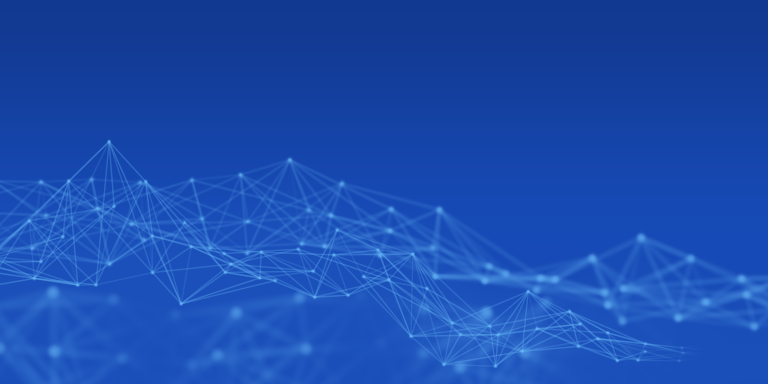
This background is drawn by a WebGL 2 fragment shader. Its source:

```glsl
#version 300 es
precision highp float;
// Blue gradient with three depth layers of a glowing, ridge-shaped wire mesh.
uniform vec2 u_resolution;
out vec4 fragColor;

#define SKY_TOP vec3(0.072, 0.225, 0.570)
#define SKY_LOW vec3(0.088, 0.290, 0.712)
#define HAZE_COLOR vec3(0.180, 0.410, 0.800)
#define LINE_COLOR vec3(0.400, 0.720, 0.970)
#define FAR 0
#define BLURRED 1
#define SHARP 2
#define ROWS 3

float hash(vec2 p) {
    return fract(sin(dot(p, vec2(127.1, 311.7))) * 43758.545);
}

float tent(float x, float center, float halfWidth) {
    return max(0.0, 1.0 - abs(x - center) / halfWidth);
}

// Upper and lower height of a layer's mesh band at x.
vec2 band(int layer, float x) {
    if (layer == FAR) {
        float top = 0.53 - 0.25 * smoothstep(0.8, 1.4, x)
            + 0.06 * tent(x, 0.757, 0.15) + 0.08 * tent(x, 1.147, 0.12)
            + 0.10 * tent(x, 1.667, 0.24);
        return vec2(top, 0.34 - 0.20 * smoothstep(0.8, 1.9, x));
    }
    if (layer == BLURRED) return vec2(0.21 + 0.03 * sin(9.0 * x), -0.06);
    float top = 0.34 - 0.20 * smoothstep(1.0, 1.22, x) - 0.06 * smoothstep(1.5, 1.8, x)
        + 0.29 * tent(x, 0.28, 0.28) + 0.06 * tent(x, 0.88, 0.12)
        + 0.06 * tent(x, 1.08, 0.08) + 0.12 * tent(x, 1.40, 0.13);
    return vec2(top, 0.25 - 0.17 * smoothstep(0.98, 1.12, x));
}

// Mesh node: the top row follows the ridge, lower rows scatter more.
vec2 node(int layer, float column, int row, float spacing) {
    vec2 id = vec2(column, float(row + 7 * layer));
    vec2 jitter = vec2(hash(id), hash(id + 41.3)) - 0.5;
    float x = column * spacing - 0.02;
    vec2 heights = band(layer, x);
    float drop = float(row) / float(ROWS - 1);
    float y = mix(heights.x, heights.y, drop) + jitter.y * (0.012 + 0.07 * drop);
    return vec2(x + jitter.x * spacing * (0.1 + 0.7 * min(drop * 2.0, 1.0)), y);
}

float segmentDistance(vec2 p, vec2 a, vec2 b) {
    vec2 ab = b - a;
    float t = clamp(dot(p - a, ab) / max(dot(ab, ab), 1e-5), 0.0, 1.0);
    return length(p - a - ab * t);
}

float softDisc(float d, float radius) {
    return 1.0 - smoothstep(0.0, radius, d);
}

// Light of the lines (x) and the nodes (y) of one layer.
vec2 mesh(vec2 p, int layer, float spacing, float lineWidth, float dotRadius) {
    vec2 light = vec2(0.0);
    float home = floor((p.x + 0.02) / spacing);
    for (int c = -3; c <= 1; c++) {
        float column = home + float(c);
        for (int row = 0; row < ROWS; row++) {
            vec2 a = node(layer, column, row, spacing);
            light.y += softDisc(length(p - a), dotRadius);
            // Join to nodes in this column and the next two.
            for (int hop = 0; hop <= 2; hop++) {
                for (int other = 0; other < ROWS; other++) {
                    if (hop == 0 && other <= row) continue;
                    float chance = hash(vec2(column * 3.0 + float(hop), float(row * 5 + other + layer * 31)));
                    if (chance < 0.18 + 0.2 * float(hop)) continue;
                    vec2 b = node(layer, column + float(hop), other, spacing);
                    light.x += chance * softDisc(segmentDistance(p, a, b), lineWidth);
                }
            }
        }
    }
    return light;
}

void main() {
    vec2 p = gl_FragCoord.xy / u_resolution.y;
    float pixel = 1.0 / u_resolution.y;

    // Background, with a faint haze under the ridges.
    vec3 color = mix(SKY_LOW, SKY_TOP, smoothstep(0.38, 1.0, p.y));
    float ridge = band(FAR, p.x).x;
    float haze = 0.20 * (1.0 - smoothstep(ridge - 0.25, ridge + 0.03, p.y));
    haze += 0.30 * exp(-dot((p - vec2(1.30, 0.10)) * vec2(4.0, 8.0), (p - vec2(1.30, 0.10)) * vec2(4.0, 8.0)));
    haze *= 0.65 + 0.35 * smoothstep(0.0, 0.25, p.y);
    color = mix(color, HAZE_COLOR, haze);

    // Mesh layers, from the back to the front.
    if (p.y < 0.72) {
        float blur = mix(0.006, 0.014, smoothstep(0.6, 1.6, p.x));
        vec2 far = mesh(p, FAR, 0.13, blur, blur + 0.006);
        vec2 blurred = mesh(p, BLURRED, 0.16, 0.022, 0.026);
        vec2 sharp = mesh(p, SHARP, 0.10, max(0.0035, 1.2 * pixel), max(0.0075, 1.6 * pixel));
        float clusters = (0.55 + 0.45 * cos(11.0 * (p.x - 0.12))) * (1.0 - smoothstep(1.4, 1.8, p.x));
        float sharpFade = 1.0 - smoothstep(1.55, 1.85, p.x);
        float light = dot(far, vec2(0.20, 0.38))
            + clusters * dot(blurred, vec2(0.13, 0.20))
            + sharpFade * dot(sharp, vec2(0.42, 0.95));
        color = mix(color, LINE_COLOR, 1.0 - exp(-light));
    }
    fragColor = vec4(color, 1.0);
}
```
